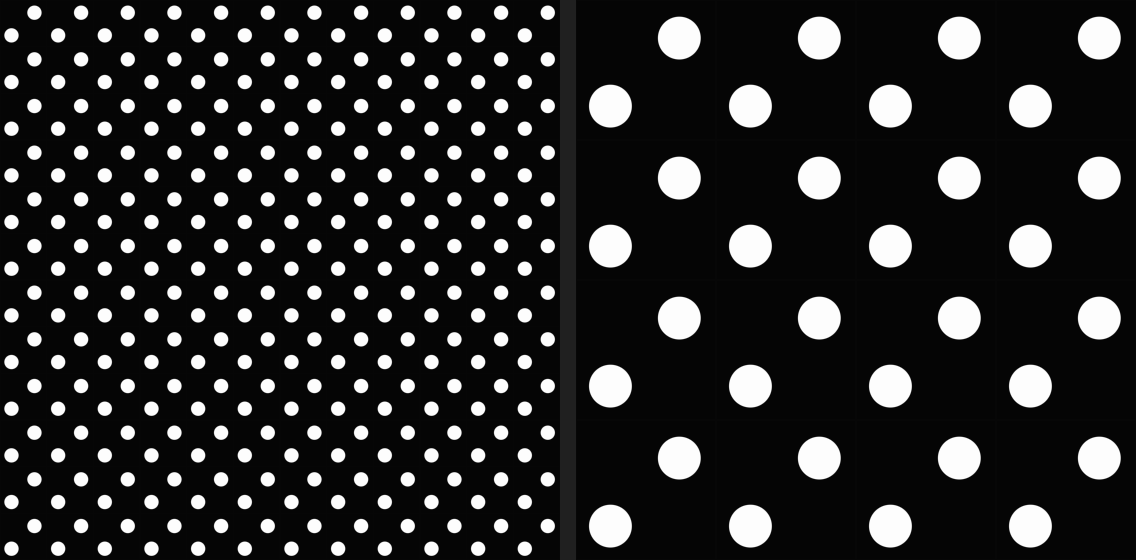
Left, the full canvas; right, a detail of the centre.
Reproduce this pattern procedurally as a Shadertoy shader.

```glsl
// White polka dots in diagonal pairs on near-black square tiles with faint seams.

const float TILES = 12.0;                      // repeats across and down
const vec2  LOWER_DOT = vec2(0.246, 0.242);    // dot centers, in tile units
const vec2  UPPER_DOT = vec2(0.738, 0.728);
const float DOT_RADIUS = 0.153;
const float SEAM_HALF_WIDTH = 0.008;
const float SEAM_STRENGTH = 0.010;
const vec3  GROUND_COLOR = vec3(0.018);
const vec3  DOT_COLOR = vec3(0.992);

// Signed distance to a circle
float circleDistance(vec2 p, vec2 center, float radius) {
    return length(p - center) - radius;
}

// Coverage of a shape, smoothed over about one pixel
float coverage(float dist, float pixel) {
    return 1.0 - smoothstep(-0.75 * pixel, 0.75 * pixel, dist);
}

void mainImage(out vec4 fragColor, in vec2 fragCoord) {
    vec2 tile = fract(fragCoord / iResolution.xy * TILES);
    float pixel = TILES / min(iResolution.x, iResolution.y);

    // Faint lighter line where tiles meet
    vec2 edge = min(tile, 1.0 - tile);
    float seam = coverage(min(edge.x, edge.y) - SEAM_HALF_WIDTH, pixel);
    vec3 color = GROUND_COLOR + SEAM_STRENGTH * seam;

    // Two dots per tile
    float dots = min(circleDistance(tile, LOWER_DOT, DOT_RADIUS),
                     circleDistance(tile, UPPER_DOT, DOT_RADIUS));
    color = mix(color, DOT_COLOR, coverage(dots, pixel));

    fragColor = vec4(color, 1.0);
}
```
